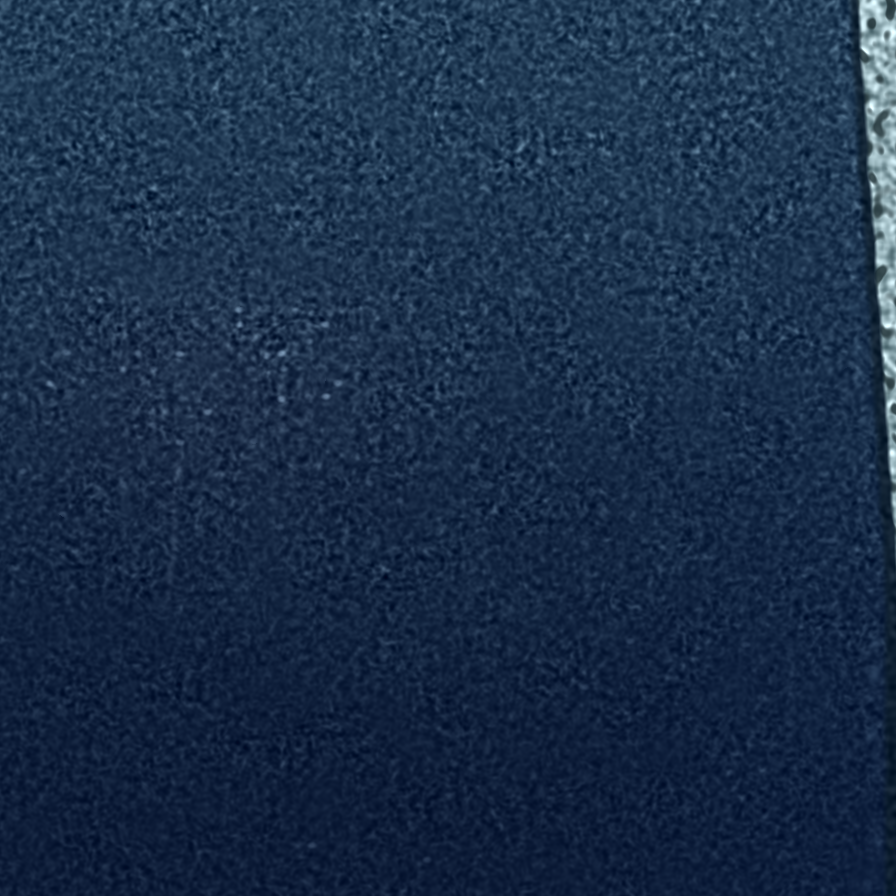
Write a Shadertoy shader that draws this texture.

```glsl
vec2 hash22(vec2 p) {
    vec3 q = fract(p.xyx * vec3(0.1031, 0.1030, 0.0973));
    q += dot(q, q.yzx + 33.33);
    return fract((q.xx + q.yz) * q.zy);
}

float cornerSlope(vec2 cell, vec2 offset, vec2 f) {
    return dot(hash22(cell + offset) * 2.0 - 1.0, f - offset);
}

// Gradient noise, centred on zero
float gradientNoise(vec2 p) {
    vec2 i = floor(p), f = p - i;
    vec2 u = f * f * (3.0 - 2.0 * f);
    float low = mix(cornerSlope(i, vec2(0, 0), f), cornerSlope(i, vec2(1, 0), f), u.x);
    float high = mix(cornerSlope(i, vec2(0, 1), f), cornerSlope(i, vec2(1, 1), f), u.x);
    return mix(low, high, u.y);
}

// Soft round flecks, at most one per cell, few of them bright
float flecks(vec2 p, float density) {
    vec2 cell = floor(p);
    vec2 centre = 0.35 + 0.3 * hash22(cell + 71.0);
    vec2 pick = hash22(cell + 19.0);
    float d = length((p - cell - centre) * vec2(0.85, 1.1));
    return smoothstep(0.36, 0.06, d) * step(pick.x, density) * (0.2 + 0.8 * pow(pick.y, 3.0));
}

vec3 fabric(vec2 uv) {
    // Broad light falling from the top, broken by soft mottling
    float mottle = gradientNoise(uv * 5.0 + 3.0) + 1.1 * gradientNoise(uv * 17.0 + 40.0);
    float light = smoothstep(0.0, 1.1, uv.y + 0.11 * mottle);
    vec3 colour = mix(vec3(0.053, 0.112, 0.219), vec3(0.143, 0.248, 0.350), light);
    colour += vec3(0.002, 0.010, 0.018) * smoothstep(0.5, 1.0, uv.x) * (1.0 - light);

    // Worn greyish patch left of the middle
    vec2 fromWear = (uv - vec2(0.24, 0.57)) / vec2(0.22, 0.15);
    float wear = exp(-dot(fromWear, fromWear));
    colour += vec3(0.022, 0.010, 0.010) * wear;

    // Fine fuzzy grain in three sizes, bent so that it does not line up
    vec2 p = uv + 0.005 * vec2(gradientNoise(uv * 31.0), gradientNoise(uv * 31.0 + 90.0));
    float grain = 0.9 * gradientNoise(p * 97.0 + 11.0)
                + 1.1 * gradientNoise(mat2(0.8, 0.6, -0.6, 0.8) * p * 150.0 + 200.0)
                + 0.6 * gradientNoise(mat2(0.6, -0.8, 0.8, 0.6) * p * 205.0 + 400.0);
    grain += 0.25 * grain * grain - 0.03;
    float patchy = 1.0 + 0.9 * gradientNoise(uv * 15.0 + 60.0);
    colour += vec3(0.95, 1.05, 1.05) * grain * patchy * (0.078 + 0.11 * light + 0.015 * wear);

    // Pale lint and a faint wavering crease
    float lint = flecks(uv * 62.0, 0.012 + 0.2 * wear + 0.04 * light);
    colour += vec3(0.33, 0.36, 0.37) * lint * (0.35 + 0.65 * wear);
    float creaseX = 0.192 + 0.06 * (uv.y - 0.4) + 0.012 * gradientNoise(vec2(uv.y * 14.0, 5.0));
    float crease = smoothstep(0.006, 0.0, abs(uv.x - creaseX));
    crease *= smoothstep(0.3, 0.36, uv.y) * smoothstep(0.52, 0.45, uv.y);
    return colour + 0.04 * crease;
}

vec3 stone(vec2 uv) {
    float speckle = gradientNoise(uv * 62.0 + 7.0) + gradientNoise(uv * 125.0 + 30.0);
    vec3 colour = vec3(0.61, 0.72, 0.75) + 0.5 * speckle;
    float pits = smoothstep(0.0, 0.26, gradientNoise(uv * vec2(76.0, 58.0) + 150.0));
    return mix(colour, vec3(0.13, 0.2, 0.22), 0.85 * pits);
}

void mainImage(out vec4 fragColor, in vec2 fragCoord) {
    vec2 uv = fragCoord / iResolution.xy;
    float down = 1.0 - uv.y;
    float wobble = 0.004 * gradientNoise(vec2(uv.y * 24.0, 2.0));

    // Fabric, with a broken lighter rim
    float rimX = min(0.947 + 0.062 * down, 0.987) + wobble;
    vec3 colour = fabric(uv);
    float rim = smoothstep(0.014, 0.0, abs(uv.x - rimX + 0.012));
    colour += vec3(0.2, 0.24, 0.25) * rim * max(0.03, gradientNoise(uv * vec2(60.0, 42.0)));

    // Dark side of the fabric, then the stone beyond it
    vec3 side = vec3(0.05, 0.115, 0.17) + 0.16 * gradientNoise(uv * 105.0);
    colour = mix(colour, side, 0.8 * smoothstep(-0.004, 0.006, uv.x - rimX));
    float stoneX = 0.957 + 0.07 * down + wobble;
    colour = mix(colour, stone(uv), smoothstep(-0.003, 0.003, uv.x - stoneX));

    fragColor = vec4(clamp(colour, 0.0, 1.0), 1.0);
}
```
